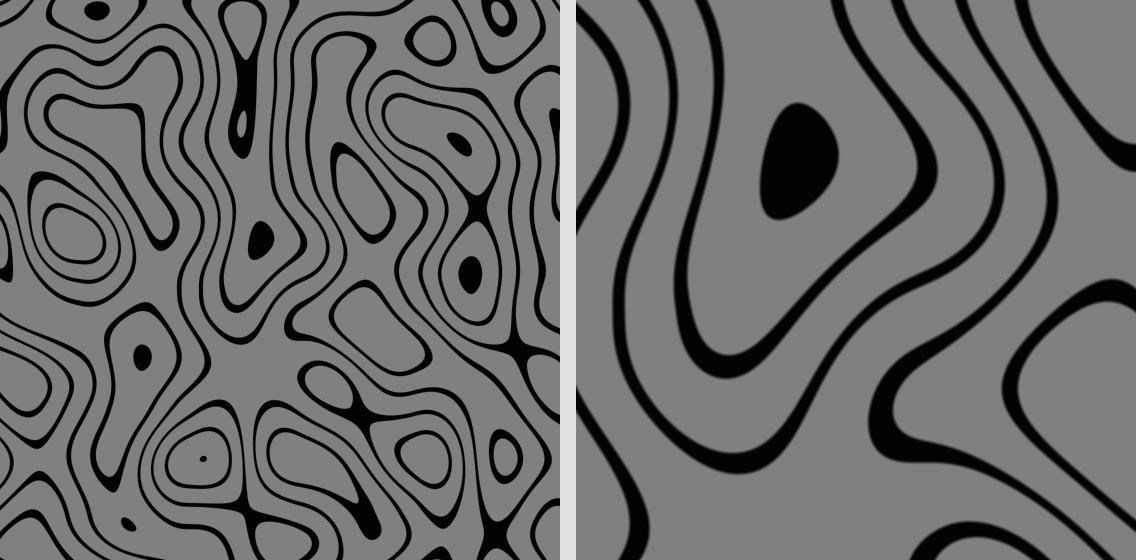
Left: the whole. Right: its middle third, enlarged.
A three.js fragment shader for this pattern:

```glsl
// Topographic contour lines: dark bands at evenly spaced heights of a smooth
// gradient-noise terrain on a flat grey ground. Bands have constant height
// thickness, so they swell on gentle slopes and thin out on steep ones.
varying vec2 vUv;

// Sine-free hash giving a unit gradient for each lattice point
vec2 latticeGradient(vec2 cell) {
  vec3 p = fract(vec3(cell.xyx) * vec3(0.1031, 0.1030, 0.0973));
  p += dot(p, p.yzx + 33.33);
  return normalize(fract((p.xx + p.yz) * p.zy) - 0.5 + 1e-4);
}

float cornerSlope(vec2 cell, vec2 local, vec2 corner) {
  return dot(latticeGradient(cell + corner), local - corner);
}

float gradientNoise(vec2 p) {
  vec2 cell = floor(p);
  vec2 f = fract(p);
  vec2 blend = f * f * f * (f * (f * 6.0 - 15.0) + 10.0);
  float low = mix(cornerSlope(cell, f, vec2(0.0, 0.0)),
                  cornerSlope(cell, f, vec2(1.0, 0.0)), blend.x);
  float high = mix(cornerSlope(cell, f, vec2(0.0, 1.0)),
                   cornerSlope(cell, f, vec2(1.0, 1.0)), blend.x);
  return mix(low, high, blend.y);
}

// Terrain height, counted in contour intervals
float terrain(vec2 uv) {
  return 5.2 * gradientNoise(uv * 5.0 + vec2(17.3, 41.6));
}

void main() {
  float height = terrain(vUv);

  // Slope per canvas unit, from central differences
  vec2 e = vec2(0.001, 0.0);
  vec2 slope = vec2(terrain(vUv + e.xy) - terrain(vUv - e.xy),
                    terrain(vUv + e.yx) - terrain(vUv - e.yx)) / (2.0 * e.x);

  // Signed distance to the band edge, negative inside the band
  float bandEdge = abs(fract(height) - 0.5) - 0.1;
  float edgeDistance = bandEdge / max(length(slope), 1.0);
  float ground = smoothstep(-0.0014, 0.0014, edgeDistance);

  vec3 lineColor = vec3(0.01);
  vec3 groundColor = vec3(0.502);
  gl_FragColor = vec4(mix(lineColor, groundColor, ground), 1.0);
}
```
